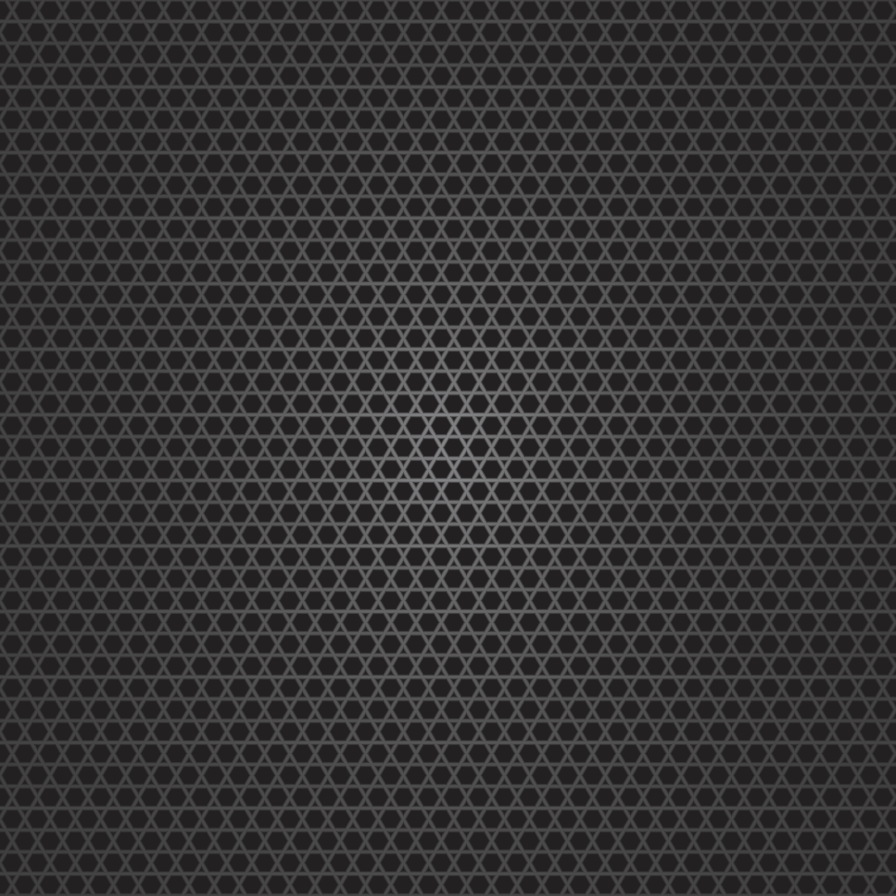
Give the GLSL for this pattern, as a Shadertoy shader.

```glsl
// Dark metal grille: three families of parallel bars, 60 degrees apart, weave
// rows of hexagonal holes with small triangles between them. A soft oval glow
// lights the bars from the middle and fades towards the edges.

const float ROWS = 41.0;              // hole rows over the canvas height
const float BAR_HALF_WIDTH = 0.085;   // in row heights
const float BAR_SOFTNESS = 0.065;     // in row heights
const vec2 GRID_SHIFT = vec2(0.27, 0.02);

const vec3 HOLE_COLOR = vec3(0.137, 0.125, 0.130);
const vec3 BAR_DIM = vec3(0.232, 0.230, 0.231);
const vec3 BAR_GLOW = vec3(0.315, 0.320, 0.325);

// Coverage of bars one unit apart, lying at half-integer positions.
float barCoverage(float position, float softness) {
    float dist = abs(fract(position) - 0.5);
    return 1.0 - smoothstep(BAR_HALF_WIDTH - softness,
                            BAR_HALF_WIDTH + softness, dist);
}

// Every third horizontal bar catches a little more light.
float barStrength(float position) {
    float index = floor(position);
    return mod(index - 1.0, 3.0) < 0.5 ? 1.0 : 0.88;
}

// Union of the three bar directions.
float grille(vec2 p, float softness) {
    vec2 slant = vec2(0.866025, 0.5);
    float level = barCoverage(p.y, softness) * barStrength(p.y);
    float rising = barCoverage(dot(p, vec2(-slant.x, slant.y)), softness);
    float falling = barCoverage(dot(p, slant), softness);
    return max(level, 0.94 * max(rising, falling));
}

// Oval falloff, slightly taller than wide.
float glow(vec2 p) {
    return exp(-3.5 * length(p * vec2(1.12, 0.92)));
}

void mainImage(out vec4 fragColor, in vec2 fragCoord) {
    float canvasSize = min(iResolution.x, iResolution.y);
    vec2 p = (fragCoord - 0.5 * iResolution.xy) / canvasSize;
    float softness = max(BAR_SOFTNESS, 0.7 * ROWS / canvasSize);

    vec3 barColor = BAR_DIM + BAR_GLOW * glow(p);
    float coverage = grille(p * ROWS - GRID_SHIFT, softness);
    fragColor = vec4(mix(HOLE_COLOR, barColor, coverage), 1.0);
}
```
